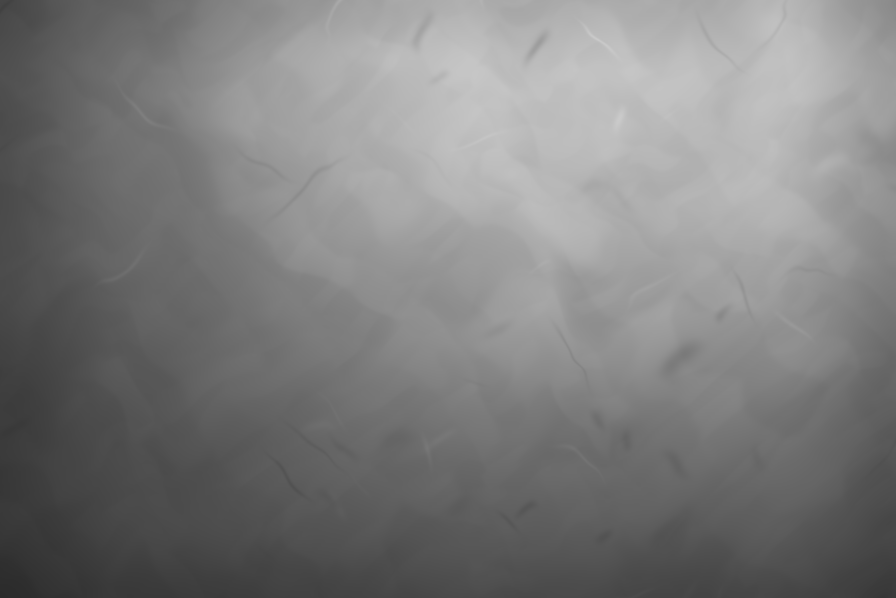
A WebGL 1 fragment shader for this texture:

```glsl
precision highp float;
// Grey trowelled plaster under a soft lamp at the upper right.
// A broad falloff sets the tone; blended cellular noise adds clouds and
// smeared patches, and scattered bent strokes add smudges and scratches.

uniform vec2 u_resolution;

const vec2 LAMP_CENTER = vec2(0.72, 0.90);
const vec2 LAMP_SPREAD = vec2(0.68, 0.74);
const float SHADOW_TONE = 0.165;
const float LAMP_TONE = 0.63;

float hash(vec2 p, float seed) {
  vec3 q = fract(vec3(p.xyx + seed * 7.31) * vec3(0.1031, 0.1030, 0.0973));
  q += dot(q, q.yzx + 33.33);
  return fract((q.x + q.y) * q.z);
}

vec2 hash2(vec2 p, float seed) {
  return vec2(hash(p, seed), hash(p, seed + 5.7));
}

mat2 rotation(float angle) {
  float c = cos(angle), s = sin(angle);
  return mat2(c, -s, s, c);
}

// Cellular tones from -1 to 1; a high crispness gives patches with edges.
float cellTone(vec2 p, float crispness, float seed) {
  vec2 cell = floor(p);
  float total = 0.0, weights = 0.0001;
  for (int j = -1; j <= 1; j++) {
    for (int i = -1; i <= 1; i++) {
      vec2 id = cell + vec2(float(i), float(j));
      vec2 d = p - id - 0.15 - 0.7 * hash2(id, seed);
      float w = exp(-crispness * dot(d, d));
      total += w * (2.0 * hash(id, seed + 2.3) - 1.0);
      weights += w;
    }
  }
  return total / weights;
}

// Layered sines that bend the patches into smears.
vec2 smear(vec2 p) {
  vec2 a = sin(p.yx * vec2(7.0, 9.0) + vec2(1.3, 4.1));
  vec2 b = sin(p.yx * vec2(19.0, 16.0) + 2.0 * a + p * 8.0);
  vec2 c = sin(p.yx * vec2(43.0, 37.0) + 2.0 * b - p * 21.0);
  return 0.035 * a + 0.018 * b + 0.007 * c;
}

// Scattered tapering strokes: dark ones negative, light ones positive.
float strokes(vec2 p, float scale, float reach, float width,
              float density, float lightShare, float seed) {
  vec2 q = p * scale;
  vec2 cell = floor(q);
  float sum = 0.0;
  for (int j = -1; j <= 1; j++) {
    for (int i = -1; i <= 1; i++) {
      vec2 id = cell + vec2(float(i), float(j));
      vec2 d = q - id - hash2(id, seed);
      // Most strokes rise to the right, the rest fall.
      float rise = hash(id, seed + 1.1) < 0.6 ? 0.70 : -0.85;
      float angle = rise + 0.9 * (hash(id, seed + 2.2) - 0.5);
      vec2 r = rotation(angle) * d;
      r = vec2(r.x, r.y + (hash(id, seed + 3.3) - 0.5) * r.x * r.x);
      float along = abs(r.x) / (reach * (0.4 + 0.6 * hash(id, seed + 4.4)));
      float body = exp(-r.y * r.y / (width * width));
      body *= 1.0 - smoothstep(0.15, 1.0, along);
      float polarity = hash(id, seed + 6.6) < lightShare ? 0.8 : -1.0;
      float present = step(hash(id, seed + 8.8), density);
      sum += body * polarity * present * (0.4 + 0.6 * hash(id, seed + 9.9));
    }
  }
  return sum;
}

float lampLight(vec2 uv) {
  vec2 d = (uv - LAMP_CENTER) / LAMP_SPREAD;
  vec2 border = min(uv, 1.0 - uv);
  float sides = mix(0.86, 1.0, smoothstep(0.0, 0.14, border.x));
  float ends = mix(0.92, 1.0, smoothstep(0.0, 0.12, border.y));
  return (SHADOW_TONE + LAMP_TONE * exp(-dot(d, d))) * sides * ends;
}

float plasterRelief(vec2 p) {
  vec2 w = p + smear(p);
  vec2 rising = rotation(0.65) * w * vec2(1.0, 1.0);
  vec2 falling = rotation(-0.80) * w;

  // Clouds and overlapping trowel patches.
  float relief = 0.060 * cellTone(w * 3.2, 6.0, 1.0);
  relief += 0.045 * cellTone(rising * vec2(5.0, 9.0), 7.0, 2.0);
  relief += 0.028 * cellTone(falling * vec2(8.0, 17.0), 12.0, 3.0);
  relief += 0.016 * cellTone(rising * vec2(17.0, 38.0), 9.0, 4.0);

  // Smudges and scratches gather in worked areas.
  float worked = smoothstep(-0.35, 0.45, cellTone(w * 2.6, 7.0, 6.0));
  vec2 rough = p + 0.35 * smear(p * 1.7);
  relief += 0.13 * worked * strokes(rough, 5.0, 0.42, 0.085, 0.45, 0.15, 11.0);
  relief += 0.14 * worked * strokes(rough, 9.0, 0.45, 0.070, 0.35, 0.25, 12.0);
  relief += 0.12 * strokes(rough, 4.0, 0.55, 0.014, 0.40, 0.55, 13.0);
  relief += 0.10 * worked * strokes(rough, 8.0, 0.60, 0.026, 0.45, 0.55, 14.0);
  return relief;
}

void main() {
  vec2 uv = gl_FragCoord.xy / u_resolution;
  vec2 p = gl_FragCoord.xy / u_resolution.y;
  float tone = lampLight(uv) * (1.0 + plasterRelief(p));
  gl_FragColor = vec4(vec3(clamp(tone, 0.0, 1.0)), 1.0);
}
```
